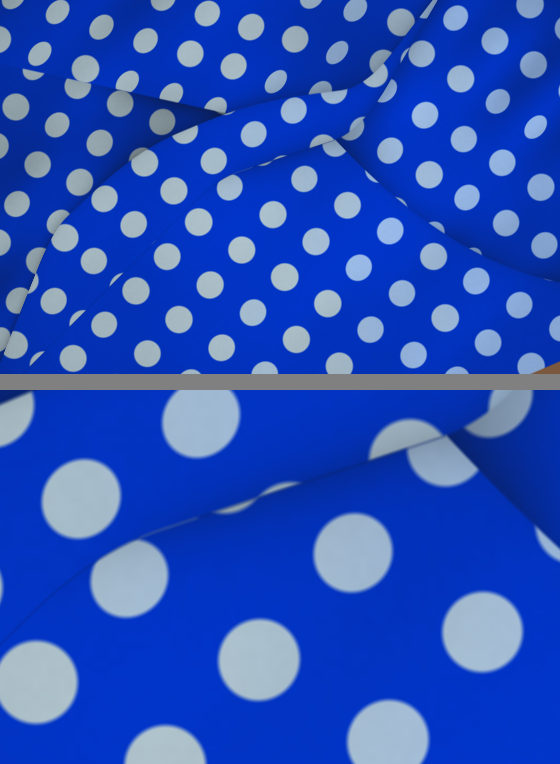
Top, the full canvas; bottom, a detail of the centre.
This texture is drawn by a Shadertoy shader. Its source:

```glsl
// Crumpled blue cloth with pale dots. Five panels, each with its own slanted dot
// lattice, overlap along smooth curved folds that cast soft shadows.
// Lengths are in canvas heights; p.y grows downward inside the shader.

float hash(vec2 p) {
    vec3 q = fract(vec3(p.xyx) * 0.1031);
    q += dot(q, q.yzx + 33.33);
    return fract((q.x + q.y) * q.z);
}

float noise(vec2 p) {
    vec2 i = floor(p), f = fract(p);
    f = f * f * (3.0 - 2.0 * f);
    return mix(mix(hash(i), hash(i + vec2(1, 0)), f.x),
               mix(hash(i + vec2(0, 1)), hash(i + vec2(1, 1)), f.x), f.y);
}

float smoothMax(float a, float b, float k) {
    float h = max(k - abs(a - b), 0.0) / k;
    return max(a, b) + h * h * k * 0.25;
}

float smoothMin(float a, float b, float k) {
    return -smoothMax(-a, -b, k);
}

float edgeWidth() {
    return max(1.0 / iResolution.y, 0.003);
}

// Coverage of the region below a fold curve
float below(float d) {
    return smoothstep(-edgeWidth(), edgeWidth(), d);
}

// Soft shadow fading with distance from a fold
float shadow(float d, float reach) {
    return exp(-max(d, 0.0) / reach);
}

// Dotted panel: lattice columns are the two repeat steps, bend curves its rows
vec3 cloth(vec2 p, vec2 origin, mat2 lattice, float bend, float squash, float light) {
    vec2 q = p - origin;
    vec2 cell = round(inverse(lattice) * (q - vec2(0.0, bend * q.x * q.x)));
    vec2 centre = lattice * cell;
    centre.y += bend * centre.x * centre.x;
    float h = hash(cell + origin * 91.0 + 40.0);

    // Foreshorten each dot across the diagonal by its own amount
    vec2 d = q - centre + 0.012 * squash * (vec2(h, fract(h * 7.3)) - 0.5);
    vec2 across = vec2(0.74, 0.67);
    d += across * dot(d, across) * squash * h * h;
    float radius = 0.0365 + 0.0015 * (fract(h * 13.7) - 0.5);
    float dot_ = 1.0 - below(length(d) - radius);

    vec3 blue = mix(vec3(0.04, 0.10, 0.28), vec3(0.005, 0.205, 0.78), light);
    vec3 pale = mix(vec3(0.66, 0.735, 0.77), vec3(0.57, 0.70, 0.89),
                    smoothstep(0.55, 1.4, p.x + 0.5 * (h - 0.5)));
    pale *= mix(0.5, 1.03, light);
    return mix(blue, pale, dot_);
}

void mainImage(out vec4 fragColor, in vec2 fragCoord) {
    vec2 p = fragCoord / iResolution.y;
    p.y = 1.0 - p.y;
    float x = p.x;

    // Fold curves as heights over x
    float crease = 0.17 + 0.22 * x;
    float bandTop = smoothMax(0.97 - 2.5 * x, 0.75 - 0.95 * x, 0.06);
    bandTop = smoothMax(bandTop, smoothMax(0.556 - 0.42 * x, 0.36 - 0.13 * x, 0.04), 0.06);
    bandTop = smoothMin(bandTop, 1.504 - 1.3 * x, 0.08);
    float bandBottom = smoothMax(1.06 - x, 0.67 - 0.33 * x, 0.04);
    bandBottom = smoothMin(bandBottom, 1.99 - 1.7 * x, 0.1);
    float r = x - 1.05;
    float frontTop = 0.521 + 0.85 * r - 0.73 * r * r;

    float fromCrease = p.y - crease;
    float fromTop = p.y - bandTop;
    float fromBottom = p.y - bandBottom;
    float fromFront = p.y - frontTop;

    // Broad lighting and diagonal ripples
    float ripple = noise(vec2(x + p.y, x - p.y) * vec2(8.0, 2.5) + 3.0) - 0.5;
    float light = 0.98 - 0.32 * pow(length((p - vec2(0.85, 0.55)) * vec2(0.95, 1.1)), 2.0);
    light += 0.03 * (noise(p * 130.0) - 0.5);
    float rippled = light - 0.04 + 0.4 * ripple;

    // Back panels: lower left, then the one draped over it
    float backLight = rippled - 0.4 * shadow(-fromTop, 0.03);
    float pocket = 0.55 * shadow(fromCrease, 0.035) * smoothstep(0.1, 0.5, x);
    vec3 color = cloth(p, vec2(0.267, 0.383), mat2(0.113, 0.049, 0.054, -0.105),
                       0.0, 0.25, max(backLight - 0.08 - pocket, 0.0));
    vec3 upper = cloth(p, vec2(0.671, 0.07), mat2(0.117, 0.035, 0.047, -0.111),
                       -0.03, 0.6, clamp(backLight, 0.0, 1.05));
    color = mix(upper, color, below(fromCrease));

    // Rolled band, rounding off into shade at its lower lip
    float lip = 0.3 * shadow(-fromBottom, 0.03) * smoothstep(0.5, 0.75, x);
    vec3 band = cloth(p, vec2(0.572, 0.43), mat2(0.078, 0.084, 0.107, -0.076), 0.39, 0.12,
                      light + 0.1 * ripple - lip - 0.12 * shadow(fromTop, 0.012));
    color = mix(color, band, below(fromTop));

    // Right panel, shaded where it slides beneath its neighbours
    float rightLight = rippled - 0.35 * shadow(fromBottom, 0.09) - 0.3 * shadow(-fromFront, 0.04);
    vec3 right = cloth(p, vec2(1.249, 0.531), mat2(0.103, 0.064, 0.093, -0.097),
                       0.0, 0.5, clamp(rightLight, 0.0, 1.05));
    color = mix(color, right, below(fromBottom));

    // Smooth front panel
    float tuck = 0.35 * shadow(fromBottom, 0.03) * smoothstep(0.5, 0.7, x);
    vec3 front = cloth(p, vec2(0.761, 0.741), mat2(0.115, 0.072, 0.084, -0.095), -0.06, 0.1,
                       light + 0.12 * ripple - tuck - 0.1 * shadow(fromFront, 0.02));
    color = mix(color, front, below(min(fromBottom, fromFront)));

    // Sliver of tabletop in the lower right corner
    color = mix(color, vec3(0.48, 0.34, 0.24), below(p.y - 1.61 + 0.43 * x));
    fragColor = vec4(clamp(color, 0.0, 1.0), 1.0);
}
```
